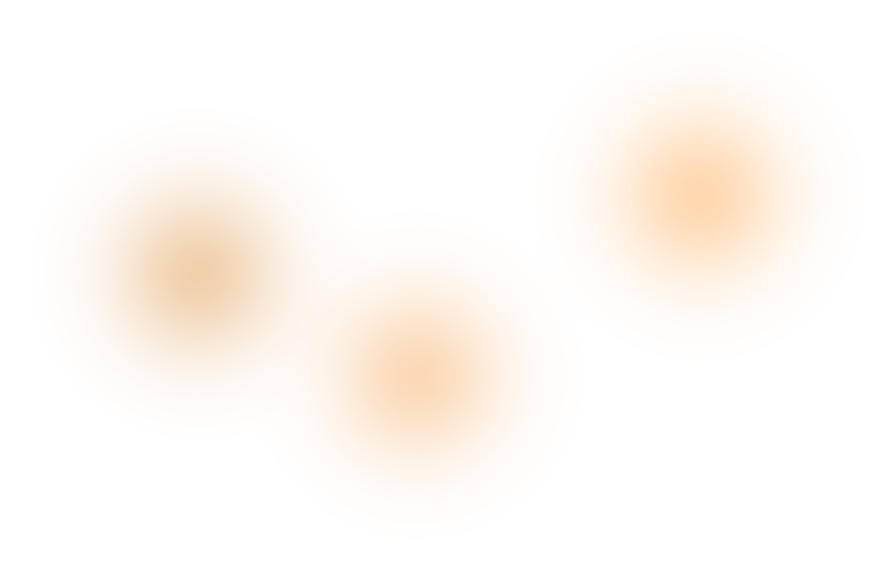
A Shadertoy shader for this background:

```glsl
// Three soft peach and tan glows on a white background.

#define PAPER vec3(1.0)
#define TAN vec3(0.945, 0.815, 0.675)
#define APRICOT vec3(0.985, 0.850, 0.715)
#define PEACH vec3(1.0, 0.845, 0.690)
#define TAN_CENTRE vec2(0.221, 0.523)
#define APRICOT_CENTRE vec2(0.466, 0.346)
#define PEACH_CENTRE vec2(0.781, 0.659)
#define GLOW_SPREAD 0.102
#define GLOW_EDGE 0.33

// Gaussian falloff that fades fully to zero at the rim.
float glow(vec2 uv, vec2 centre) {
    vec2 offset = uv - centre;
    offset.x *= iResolution.x / iResolution.y;
    float dist = length(offset);
    float falloff = exp(-0.5 * dist * dist / (GLOW_SPREAD * GLOW_SPREAD));
    return falloff * (1.0 - smoothstep(0.8 * GLOW_EDGE, GLOW_EDGE, dist));
}

// Multiplies the base by a tint, weighted by the glow strength.
vec3 stain(vec3 base, vec3 tint, float strength) {
    return base * mix(vec3(1.0), tint, strength);
}

void mainImage(out vec4 fragColor, in vec2 fragCoord) {
    vec2 uv = fragCoord / iResolution.xy;

    vec3 color = PAPER;
    color = stain(color, TAN, glow(uv, TAN_CENTRE));
    color = stain(color, APRICOT, glow(uv, APRICOT_CENTRE));
    color = stain(color, PEACH, glow(uv, PEACH_CENTRE));

    fragColor = vec4(color, 1.0);
}
```
